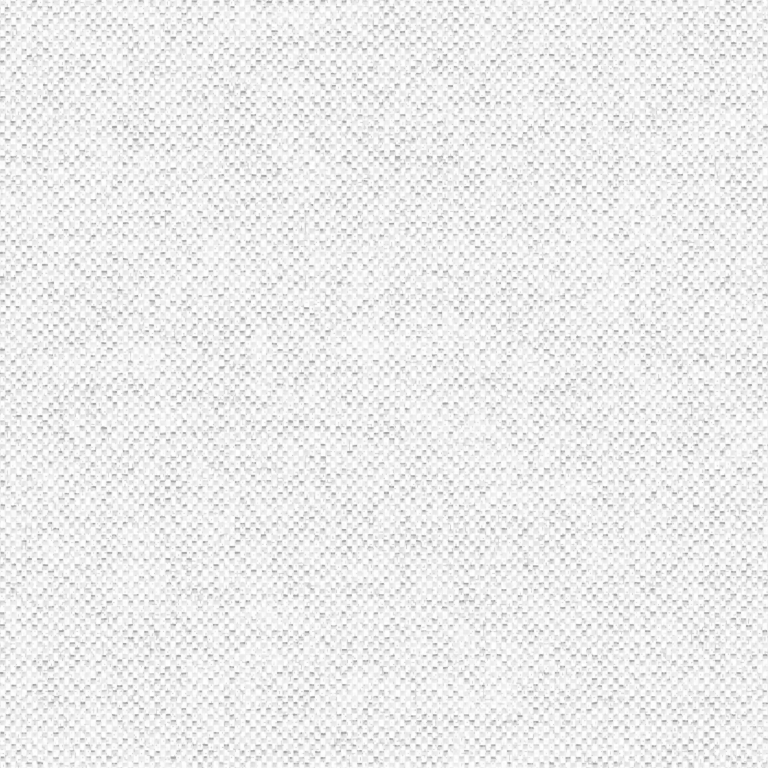
A Shadertoy shader for this texture:

```glsl
const vec2 THREADS = vec2(144.0, 128.0);
const vec3 THREAD_WHITE = vec3(0.985);
const vec3 RECESS_GREY = vec3(0.875);
const vec3 GAP_GREY = vec3(0.66);

float hash(vec2 p) {
    vec3 q = fract(p.xyx * 0.1031);
    q += dot(q, q.yzx + 33.33);
    return fract((q.x + q.y) * q.z);
}

float valueNoise(vec2 p) {
    vec2 cell = floor(p);
    vec2 f = fract(p);
    f = f * f * (3.0 - 2.0 * f);
    float low = mix(hash(cell), hash(cell + vec2(1.0, 0.0)), f.x);
    float high = mix(hash(cell + vec2(0.0, 1.0)), hash(cell + 1.0), f.x);
    return mix(low, high, f.y);
}

// Coverage of a box with softened edges, centred on zero
float softBox(vec2 p, vec2 halfSize, float softness) {
    vec2 side = 1.0 - smoothstep(halfSize - softness, halfSize + softness, abs(p));
    return side.x * side.y;
}

// Wandering of the threads, in thread widths
vec2 wander(vec2 p) {
    return vec2(valueNoise(p * vec2(0.9, 0.3) + 17.0),
                valueNoise(p * vec2(0.4, 0.8) + 71.0)) - 0.5;
}

// Uneven thickness along the threads and broad mottling of the cloth
float wear(vec2 p) {
    float weftSlub = valueNoise(p * vec2(0.07, 0.9) + 5.0);
    float warpSlub = valueNoise(p * vec2(0.9, 0.1) + 23.0);
    float mottle = valueNoise(p * 0.16 + 43.0);
    return 0.6 + 0.4 * weftSlub + 0.2 * warpSlub + 0.3 * mottle;
}

vec3 weave(vec2 p, float softness) {
    vec2 q = p + vec2(0.25, 0.3) * wander(p);
    vec2 id = floor(q);
    vec2 local = fract(q) - 0.5;
    float crossing = mod(id.x + id.y, 2.0);
    float depth = hash(id + 9.0);
    float fibre = valueNoise(p * vec2(2.9, 2.9) + 101.0);
    float strength = wear(p);

    // Sunken weft, rounded off by the raised warp on either side
    float recess = crossing * softBox(local, vec2(0.45, 0.42), 0.16);
    float slope = 0.9 + 0.5 * local.y - 0.3 * local.x;
    vec3 color = mix(THREAD_WHITE, RECESS_GREY,
                     clamp(recess * slope * strength * (0.65 + 0.7 * depth), 0.0, 1.4));

    // Short dark gaps, broken up by loose fibres
    vec2 dashSize = vec2(mix(0.2, 0.6, hash(id + 31.0)), 0.15);
    vec2 dashCentre = vec2(0.3 * (hash(id + 57.0) - 0.5), 0.28);
    float dash = softBox(local - dashCentre, dashSize, softness);
    float gap = crossing * dash * smoothstep(0.1, 0.9, depth);
    color = mix(color, GAP_GREY, clamp(gap * strength * (0.2 + 1.2 * fibre), 0.0, 1.0));

    // Seams down the warp and stray fibre specks
    float seam = smoothstep(0.3, 0.5, abs(local.x)) * (1.0 - 0.5 * crossing);
    float speck = smoothstep(0.74, 0.92, fibre);
    color = mix(color, RECESS_GREY, 0.5 * seam * strength);
    color = mix(color, GAP_GREY, 0.3 * speck * strength);
    return color + 0.04 * (0.5 - fibre);
}

void mainImage(out vec4 fragColor, in vec2 fragCoord) {
    vec2 threadsPerPixel = THREADS / iResolution.xy;
    float softness = max(0.06, 0.25 * threadsPerPixel.y);

    // Four samples per pixel keep the fine weave smooth
    vec3 color = vec3(0.0);
    for (int i = 0; i < 4; i++) {
        vec2 offset = vec2(float(i % 2), float(i / 2)) * 0.5 - 0.25;
        color += weave((fragCoord + offset) * threadsPerPixel, softness);
    }
    fragColor = vec4(clamp(color * 0.25, 0.0, 1.0), 1.0);
}
```
